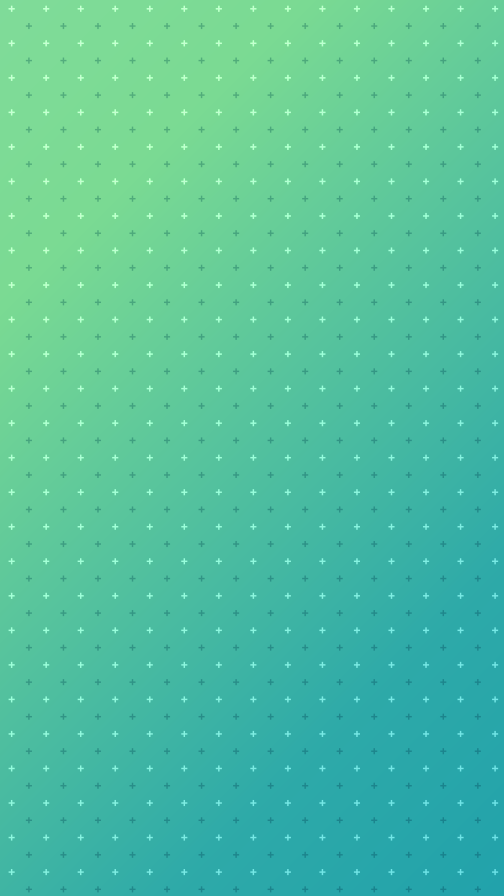
This background is drawn by a WebGL 1 fragment shader. Its source:

```glsl
precision highp float;

uniform vec2 u_resolution;

// Lengths are fractions of the canvas height
#define SPACING 0.03854
#define LIGHT_ORIGIN vec2(0.0130, 0.0098)
#define ARM_HALF_LENGTH 0.0034
#define ARM_HALF_WIDTH 0.0008
#define LIGHT_GAIN vec3(0.29, 0.25, 0.24)
#define DARK_TINT vec3(0.66, 0.79, 0.83)
#define GREEN_STOP 0.22
#define TEAL_STOP 0.76

const vec3 MINT = vec3(0.500, 0.860, 0.600);
const vec3 GREEN = vec3(0.480, 0.855, 0.575);
const vec3 TEAL = vec3(0.180, 0.665, 0.660);
const vec3 DEEP_TEAL = vec3(0.130, 0.635, 0.670);

// Diagonal ramp through four colours
vec3 gradient(float t) {
  vec3 color = mix(MINT, GREEN, clamp(t / GREEN_STOP, 0.0, 1.0));
  color = mix(color, TEAL, clamp((t - GREEN_STOP) / (TEAL_STOP - GREEN_STOP), 0.0, 1.0));
  return mix(color, DEEP_TEAL, clamp((t - TEAL_STOP) / (1.0 - TEAL_STOP), 0.0, 1.0));
}

// Share of a pixel covered by a centred box
float boxCoverage(vec2 p, vec2 halfSize, float pixel) {
  vec2 high = min(p + 0.5 * pixel, halfSize);
  vec2 low = max(p - 0.5 * pixel, -halfSize);
  vec2 overlap = max(high - low, 0.0) / pixel;
  return overlap.x * overlap.y;
}

// Grid of plus signs: two crossed bars minus their shared centre
float plusGrid(vec2 p, vec2 origin, float pixel) {
  vec2 cell = mod(p - origin + 0.5 * SPACING, SPACING) - 0.5 * SPACING;
  vec2 bar = vec2(ARM_HALF_LENGTH, ARM_HALF_WIDTH);
  return boxCoverage(cell, bar.xy, pixel)
       + boxCoverage(cell, bar.yx, pixel)
       - boxCoverage(cell, bar.yy, pixel);
}

void main() {
  float pixel = 1.0 / u_resolution.y;
  float aspect = u_resolution.x * pixel;

  // Position measured from the top left corner
  vec2 p = gl_FragCoord.xy * pixel;
  p.y = 1.0 - p.y;

  vec3 color = gradient((p.x + p.y) / (aspect + 1.0));

  // Dark signs sit midway between the light ones
  float dark = plusGrid(p, LIGHT_ORIGIN + 0.5 * SPACING, pixel);
  float light = plusGrid(p, LIGHT_ORIGIN, pixel);
  color *= mix(vec3(1.0), DARK_TINT, dark);
  color += LIGHT_GAIN * light;

  gl_FragColor = vec4(clamp(color, 0.0, 1.0), 1.0);
}
```
